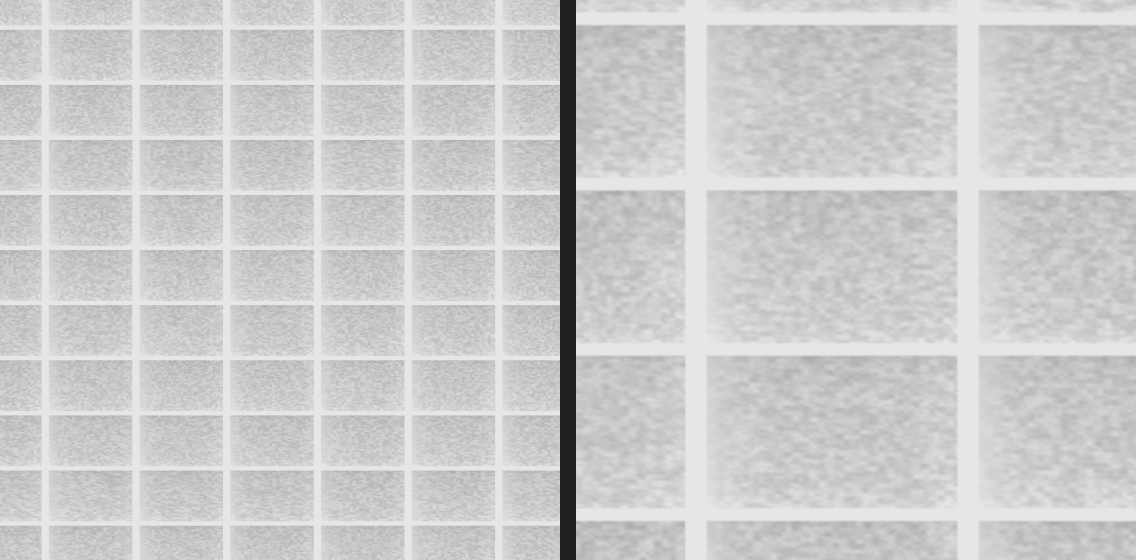
Left, the full canvas; right, a detail of the centre.
Give the GLSL for this pattern, as a three.js fragment shader.

```glsl
// Grid of wide grey tiles with pale grout, thicker between columns than rows.
// Each tile is shaded from a dark top to a pale left and lower edge, then
// covered with fine grain whose horizontal streaking varies between tiles.
varying vec2 vUv;

float hash(vec2 p) {
  vec3 q = fract(vec3(p.xyx) * 0.1031);
  q += dot(q, q.yzx + 33.33);
  return fract((q.x + q.y) * q.z);
}

float noise(vec2 p) {
  vec2 i = floor(p);
  vec2 f = fract(p);
  f = f * f * (3.0 - 2.0 * f);
  float low = mix(hash(i), hash(i + vec2(1.0, 0.0)), f.x);
  float high = mix(hash(i + vec2(0.0, 1.0)), hash(i + vec2(1.0, 1.0)), f.x);
  return mix(low, high, f.y);
}

// Zero-centred grain, stretched sideways by the streak amount
float grain(vec2 p, float streak, float seed) {
  p.y += p.x * 0.12 * streak;
  vec2 density = mix(vec2(240.0, 310.0), vec2(125.0, 340.0), streak);
  float coarse = noise(p * density + seed * 57.0);
  float fine = noise(p * density * 1.7 + seed * 91.0 + 300.0);
  return coarse * 0.65 + fine * 0.35 - 0.5;
}

// Vertical falloff plus soft pale edges; t runs from 0 to 1 across the tile
float tileShade(vec2 t) {
  float shade = mix(0.805, 0.757, t.y);
  shade += 0.065 * exp(-t.x * 9.0);
  shade += 0.025 * smoothstep(0.75, 1.0, t.x);
  shade += 0.035 * exp(-t.y * 14.0);
  shade -= 0.035 * exp(-(1.0 - t.y) * 18.0);
  return shade;
}

void main() {
  // Tile cells bounded by the grout centre lines
  vec2 period = vec2(0.1620, 0.0984);
  vec2 grout = vec2(0.0128, 0.0076);
  vec2 grid = (vUv - vec2(0.0807, 0.0651)) / period;
  vec2 cell = floor(grid);
  vec2 local = fract(grid) * period;
  vec2 t = clamp((local - 0.5 * grout) / (period - grout), 0.0, 1.0);

  // Streaking follows the row, with a little change from tile to tile
  float seed = hash(cell + 20.0);
  float streak = mix(hash(vec2(cell.y + 31.0, 7.0)), seed, 0.3);
  float shade = tileShade(t);
  shade += grain(vUv, streak, seed) * 0.15 * smoothstep(-0.1, 0.2, t.x);
  shade += (seed - 0.5) * 0.008;

  // Grout with softened edges
  vec2 inset = min(local, period - local) - 0.5 * grout;
  vec2 inside = smoothstep(-0.001, 0.001, inset);
  float tone = mix(0.902, shade, inside.x * inside.y);
  gl_FragColor = vec4(vec3(tone), 1.0);
}
```
